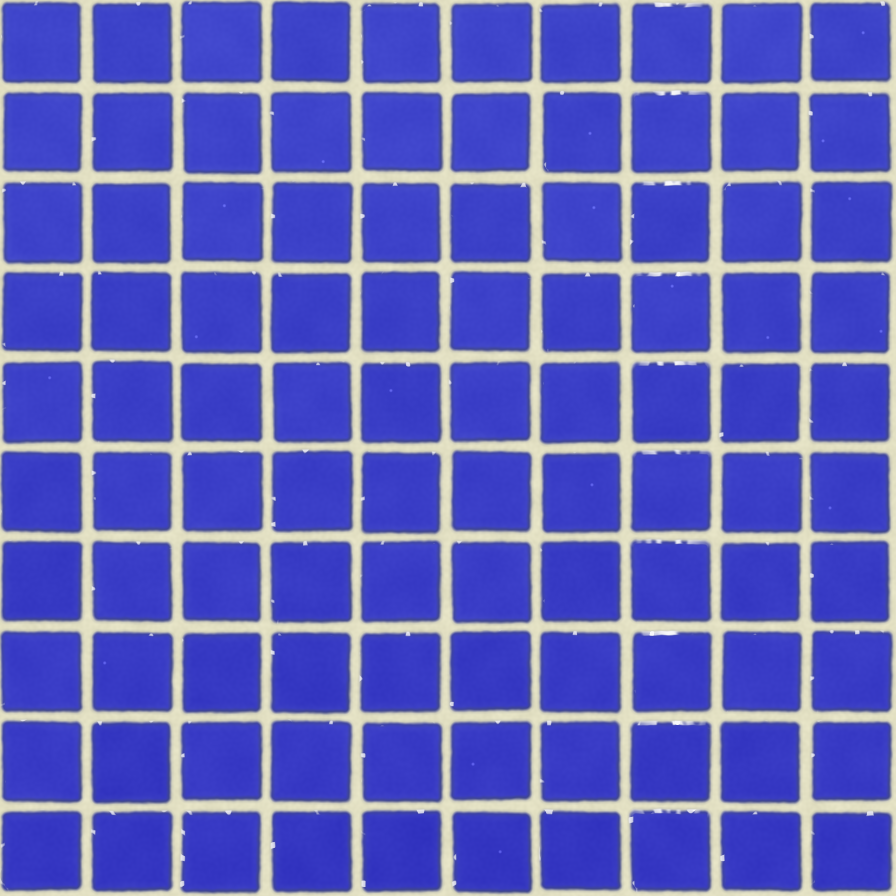
Reproduce this pattern procedurally as a WebGL 2 fragment shader.

```glsl
#version 300 es
precision highp float;
// Ten by ten glazed blue mosaic tiles set in cream grout.
// Each cell holds a slightly skewed rounded-box distance field; gradient noise
// roughens its edge, mottles the glaze and breaks up the glints and chips.
uniform vec2 u_resolution;
out vec4 fragColor;

vec2 hash2(vec2 p) {
  vec3 h = fract(vec3(p.xyx) * vec3(0.1031, 0.103, 0.0973));
  h += dot(h, h.yzx + 33.33);
  return fract((h.xx + h.yz) * h.zy);
}

float gradientNoise(vec2 p) {
  vec2 cell = floor(p), f = fract(p);
  vec2 w = f * f * f * (f * (f * 6.0 - 15.0) + 10.0);
  vec4 corner;
  for (int i = 0; i < 4; i++) {
    vec2 o = vec2(i & 1, i >> 1);
    float angle = 6.2832 * hash2(cell + o + 50.0).x;
    corner[i] = dot(vec2(cos(angle), sin(angle)), f - o);
  }
  return mix(mix(corner.x, corner.y, w.x), mix(corner.z, corner.w, w.x), w.y);
}

float roundedBox(vec2 p, vec2 halfSize, float radius) {
  vec2 d = abs(p) - halfSize + radius;
  return length(max(d, 0.0)) + min(max(d.x, d.y), 0.0) - radius;
}

void main() {
  vec2 uv = gl_FragCoord.xy / u_resolution;
  float pixel = 10.0 / min(u_resolution.x, u_resolution.y);

  // Cell coordinates, centred on each tile
  vec2 grid = (uv - vec2(0.047, 0.0495)) / 0.1003;
  vec2 id = clamp(floor(grid + 0.5), 0.0, 9.0);
  vec2 q = grid - id;

  // Hand-set placement: shift, skew and size differ per tile
  vec2 shift = hash2(id + 3.0) - 0.5;
  vec2 skew = hash2(id + 27.0) - 0.5;
  vec2 size = hash2(id + 71.0) - 0.5;
  vec2 t = q - shift * 0.022 + q.yx * skew * 0.035;
  float d = roundedBox(t, 0.438 + size * 0.016, 0.06);
  d += 0.009 * gradientNoise(grid * 5.0) + 0.006 * gradientNoise(grid * 14.0);

  // Glaze: lighter toward the top, with faint mottling
  vec3 glaze = mix(vec3(0.205, 0.21, 0.76), vec3(0.245, 0.27, 0.795), uv.y);
  glaze += 0.018 * (hash2(id + 9.0).x - 0.5);
  glaze += vec3(0.02, 0.022, 0.015) * gradientNoise(grid * 2.5);
  glaze += 0.012 * gradientNoise(grid * 18.0);
  glaze += vec3(0.02, 0.025, 0.0) * smoothstep(-0.12, -0.03, d);

  // Dull dark rim, heavier on the lower and right sides
  float lowerRight = smoothstep(-0.3, 0.5, t.x - t.y);
  float rim = smoothstep(-0.055, -0.005, d);
  vec3 tile = mix(glaze, vec3(0.25, 0.28, 0.53), rim * (0.55 + 0.4 * lowerRight));

  // Grout: cream at the joint centre, greyer beside the tiles
  vec3 grout = mix(vec3(0.77, 0.77, 0.72), vec3(0.89, 0.88, 0.765), smoothstep(0.0, 0.05, d));
  grout += 0.03 * gradientNoise(grid * 4.0) + 0.025 * gradientNoise(grid * 20.0);
  float soft = max(0.022, 0.7 * pixel);
  vec3 color = mix(tile, grout, smoothstep(-soft, soft, d - 0.002));

  // Reflected light catches top edges in one vertical band
  float edge = 1.0 - smoothstep(0.012, 0.012 + soft, abs(d + 0.005));
  float top = smoothstep(0.36, 0.41, t.y);
  float band = exp(-pow((uv.x - 0.748) / 0.034, 2.0));
  float sparkle = smoothstep(-0.15, 0.2, gradientNoise(grid * vec2(9.0, 4.0) + 7.0));
  float glint = edge * top * band * sparkle;

  // Small pale chips on upper and left edges, more of them in the bottom row
  float leftSide = 1.0 - smoothstep(-0.41, -0.36, t.x);
  float worn = 0.34 - 0.1 * (1.0 - step(0.5, id.y));
  float chipNoise = gradientNoise(grid * 7.0 + 31.0);
  float chip = edge * max(top, leftSide) * smoothstep(worn, worn + 0.12, chipNoise);
  color = mix(color, vec3(0.97, 0.97, 0.98), clamp(glint + 0.8 * chip, 0.0, 1.0));

  // A rare pinprick in the glaze
  vec2 speck = (hash2(id + 113.0) - 0.5) * 0.7;
  float hasSpeck = step(0.82, hash2(id + 151.0).x);
  float dot1 = 1.0 - smoothstep(0.004, 0.004 + soft, length(q - speck));
  color += 0.16 * hasSpeck * dot1;

  fragColor = vec4(clamp(color, 0.0, 1.0), 1.0);
}
```
